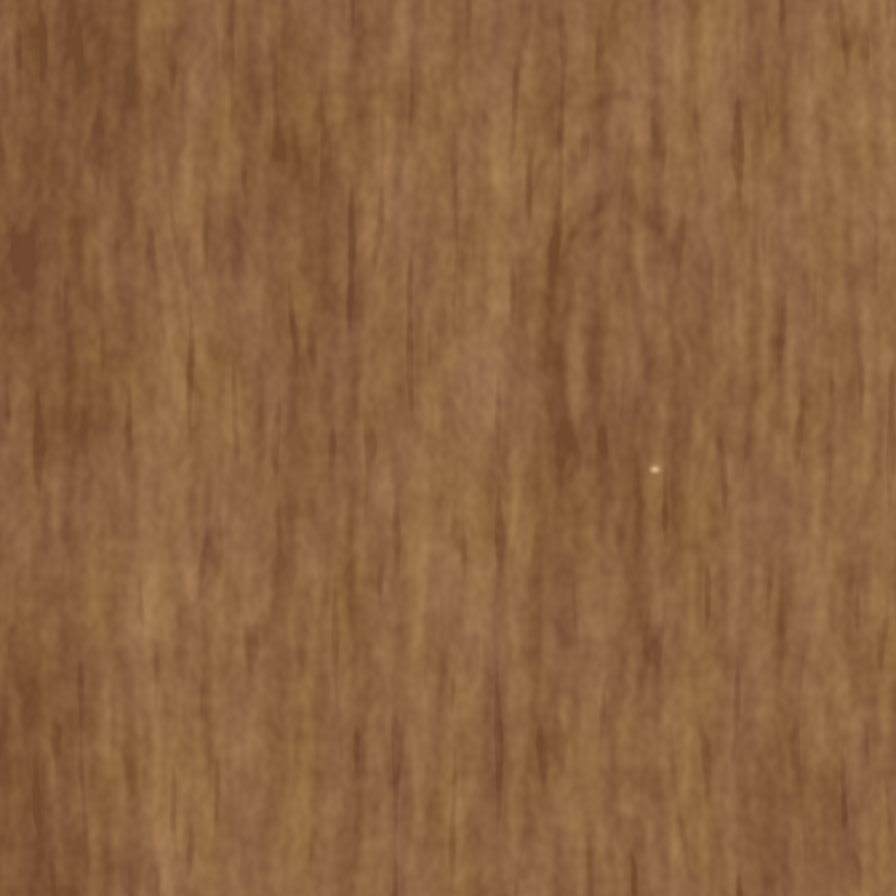
A Shadertoy shader for this texture:

```glsl
// Soft brown wood board with vertical grain: stretched gradient noise at several
// scales makes streaks and flecks, a few dark veins run along the height, and
// nested arches of growth rings stand right of the centre.

vec2 hashGradient(vec2 cell) {
    vec3 p = fract(cell.xyx * vec3(0.1031, 0.1030, 0.0973));
    p += dot(p, p.yzx + 33.33);
    float angle = 6.2832 * fract((p.x + p.y) * p.z);
    return vec2(cos(angle), sin(angle));
}

// Gradient noise, roughly -0.6 to 0.6
float gradientNoise(vec2 p) {
    vec2 cell = floor(p), f = fract(p);
    vec2 u = f * f * f * (f * (f * 6.0 - 15.0) + 10.0);
    vec2 e = vec2(0.0, 1.0);
    float a = dot(hashGradient(cell), f);
    float b = dot(hashGradient(cell + e.yx), f - e.yx);
    float c = dot(hashGradient(cell + e.xy), f - e.xy);
    float d = dot(hashGradient(cell + e.yy), f - e.yy);
    return mix(mix(a, b, u.x), mix(c, d, u.x), u.y);
}

float softSpot(vec2 p, vec2 center, vec2 radius) {
    vec2 q = (p - center) / radius;
    return exp(-dot(q, q));
}

// Streaks, broken pores and mottling
float grain(vec2 p) {
    float tone = 0.26 * gradientNoise(p * vec2(5.0, 2.0) + 3.7);
    tone += 0.22 * gradientNoise(p * vec2(20.0, 2.5) + 17.3);
    tone += 0.30 * gradientNoise(p * vec2(46.0, 5.0) + 41.9);
    tone += 0.26 * gradientNoise(p * vec2(72.0, 14.0) + 73.1);
    tone += 0.21 * gradientNoise(p * vec2(42.0, 30.0) + 95.6);
    tone += 0.20 * gradientNoise(p * vec2(105.0, 75.0) + 131.2);
    tone += 0.14 * gradientNoise(p * vec2(11.0, 9.0) + 151.4);
    float pores = gradientNoise(p * vec2(60.0, 9.0) + 187.0);
    return tone - 0.30 * smoothstep(0.22, 0.50, pores);
}

// Narrow dark lines that fade in and out along their length
float veins(vec2 p) {
    float dark = 0.0;
    for (int i = 0; i < 4; i++) {
        float k = float(i);
        float wander = 0.008 * gradientNoise(vec2(k * 7.3 + 0.5, p.y * 4.0));
        float center = 0.14 + 0.255 * k - 0.03 * step(1.5, k) + wander;
        float offset = (p.x - center) / (0.010 - 0.0015 * k);
        float strength = 0.55 + 1.1 * gradientNoise(vec2(k * 5.1 + 9.4, p.y * 5.0));
        dark += max(strength, 0.0) * exp(-offset * offset);
    }
    return dark;
}

// Growth rings around a tall capsule with a rounded top
float archRings(vec2 p) {
    p.x += 0.022 * gradientNoise(p * vec2(12.0, 9.0) + 6.2);
    p.y += 0.030 * gradientNoise(p * 14.0 + 33.1);
    float edge = length(vec2(p.x - 0.69, max(p.y - 0.68, 0.0) * 0.6)) - 0.062;
    float rings = 0.26 * gradientNoise(vec2(edge * 70.0, p.y * 5.0) + 21.4);
    float line = 0.6 + 1.2 * gradientNoise(vec2(p.x * 10.0, p.y * 6.0) + 63.0);
    rings -= 0.24 * max(line, 0.0) * exp(-pow(edge / 0.008, 2.0));
    rings -= 0.07 * (1.0 - smoothstep(-0.02, 0.02, edge));
    float nearArch = 1.0 - smoothstep(0.03, 0.12, edge);
    return rings * nearArch * smoothstep(0.15, 0.55, p.y);
}

void mainImage(out vec4 fragColor, in vec2 fragCoord) {
    vec2 uv = fragCoord / iResolution.xy;
    vec2 p = uv;
    p.x += 0.008 * gradientNoise(uv * vec2(5.0, 3.0) + 11.8);

    // Broad light and shade over the board
    float tone = 0.51 + grain(p);
    tone -= 0.22 * (1.0 - smoothstep(0.08, 0.17, p.x));
    tone += 0.13 * softSpot(uv, vec2(0.52, 0.62), vec2(0.11, 0.42));
    tone += 0.17 * softSpot(uv, vec2(0.32, 0.03), vec2(0.18, 0.20));
    tone += 0.12 * smoothstep(0.86, 0.97, p.x);

    // Veins, arches and smoky knots
    tone -= 0.25 * veins(p);
    tone += archRings(uv);
    float knots = softSpot(p, vec2(0.02, 0.69), vec2(0.04, 0.05));
    knots += softSpot(p, vec2(0.08, 0.98), vec2(0.05, 0.03));
    tone -= 0.18 * knots;

    // Brown ramp, slightly rosy or golden from place to place
    vec3 darkBrown = vec3(0.448, 0.290, 0.178);
    vec3 lightBrown = vec3(0.648, 0.488, 0.328);
    vec3 color = mix(darkBrown, lightBrown, clamp(tone, 0.0, 1.1));
    float golden = gradientNoise(p * vec2(18.0, 7.0) + 57.5);
    color += golden * vec3(0.002, 0.007, -0.022);

    // One pale chip in the surface
    color += 0.28 * softSpot(uv, vec2(0.731, 0.476), vec2(0.005, 0.004));
    fragColor = vec4(color, 1.0);
}
```
